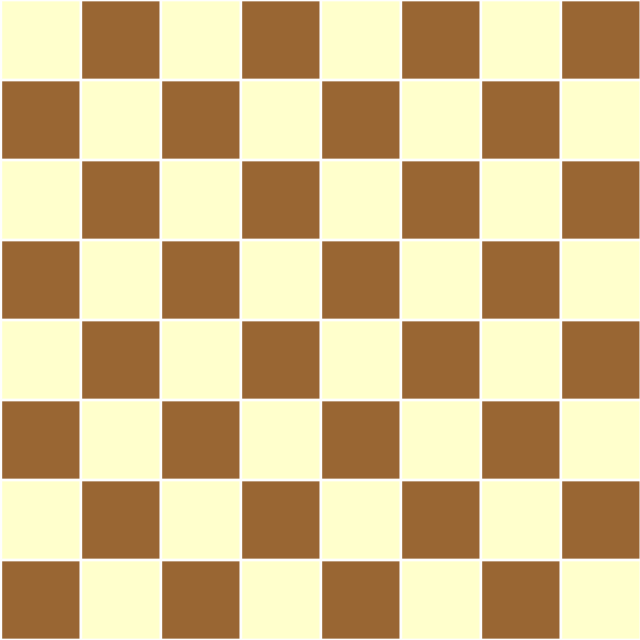
A three.js fragment shader for this pattern:

```glsl
// Checkerboard of brown and cream square tiles divided by thin white joints.
varying vec2 vUv;

const float TILES = 8.0;                    // tiles across and up, even so that it wraps
const float JOINT = 0.034;                  // joint width, as a share of one tile
const vec2 SHIFT = vec2(0.0104, 0.0);       // offset of the grid, in tiles
const vec3 BROWN = vec3(0.6, 0.4, 0.2);
const vec3 CREAM = vec3(1.0, 1.0, 0.8);
const vec3 JOINT_COLOUR = vec3(0.995);

// Smoothed coverage of the square inside its cell
float tileCoverage(vec2 cellPos, vec2 pixel) {
  vec2 inset = 0.5 * (1.0 - JOINT) - abs(cellPos - 0.5);
  vec2 cover = clamp(inset / pixel + 0.5, 0.0, 1.0);
  return cover.x * cover.y;
}

void main() {
  // Grid position; the filter width comes from the unbroken coordinate
  vec2 grid = vUv * TILES - SHIFT;
  vec2 pixel = max(fwidth(grid), vec2(1e-5));
  vec2 cell = floor(grid);

  // Alternate the colours, brown at the lower left
  float parity = mod(cell.x + cell.y, 2.0);
  vec3 tile = mix(BROWN, CREAM, parity);

  gl_FragColor = vec4(mix(JOINT_COLOUR, tile, tileCoverage(fract(grid), pixel)), 1.0);
}
```
